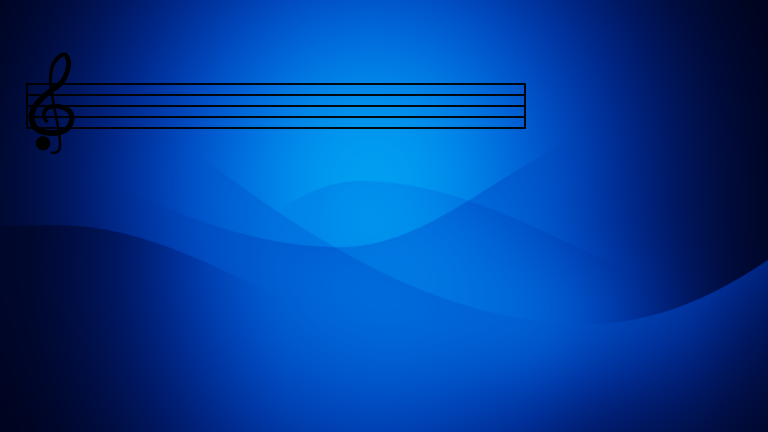
Write a WebGL 2 fragment shader that draws this background.

```glsl
#version 300 es
precision highp float;

#define GLOW_CENTER vec2(0.86, 0.58)
#define GLOW_PEAK 0.62
#define GLOW_WIDTH 0.51
#define GLOW_RISE 0.54
#define GLOW_FALL 0.63
#define STAFF_MIN vec2(0.0625, 0.7037)
#define STAFF_MAX vec2(1.2153, 0.8056)
#define LINE_HALF 0.0021
#define CLEF_CENTER vec2(0.1204, 0.7546)
#define CLEF_SCALE 0.109

uniform vec2 u_resolution;
out vec4 outColor;

const int CLEF_COUNT = 18;
// Control points of the clef stroke, from inner curl to lower hook.
const vec2 clef[CLEF_COUNT] = vec2[](
    vec2(-0.04, -0.38), vec2(-0.19, -0.26), vec2(-0.15, -0.04),
    vec2(0.13, 0.02), vec2(0.45, -0.13), vec2(0.38, -0.49),
    vec2(0.04, -0.60), vec2(-0.38, -0.51), vec2(-0.47, -0.13),
    vec2(-0.17, 0.23), vec2(0.26, 0.51), vec2(0.38, 0.94),
    vec2(0.26, 1.15), vec2(-0.02, 0.89), vec2(-0.04, 0.38),
    vec2(0.17, -0.62), vec2(0.17, -1.02), vec2(-0.17, -0.96));

// Height of a cosine wave with its own frequency on each side of the crest.
float waveHeight(float x, vec2 crest, float amplitude, vec2 frequency) {
    float d = x - crest.x;
    float k = d < 0.0 ? frequency.x : frequency.y;
    return crest.y + amplitude * (cos(min(abs(d) * k, 3.14159)) - 1.0);
}

// Soft veil below an edge: strongest at the edge, fading with depth.
float veil(float depth, float fade, float aa) {
    return smoothstep(-aa, aa, depth) * exp(-max(depth, 0.0) / fade);
}

// Fades in across a to b and out across c to d.
float window(float x, float a, float b, float c, float d) {
    return smoothstep(a, b, x) * (1.0 - smoothstep(c, d, x));
}

float segmentDistance(vec2 p, vec2 a, vec2 b) {
    vec2 ab = b - a;
    return length(p - a - ab * clamp(dot(p - a, ab) / dot(ab, ab), 0.0, 1.0));
}

// Quadratic spline stroke of varying width, ended by a round dot.
float clefDistance(vec2 p) {
    float dist = length(p - vec2(-0.19, -0.79)) - 0.15;
    for (int i = 1; i < CLEF_COUNT - 1; i++) {
        vec2 start = 0.5 * (clef[i - 1] + clef[i]);
        vec2 end = 0.5 * (clef[i] + clef[i + 1]);
        vec2 previous = start;
        for (int j = 1; j <= 6; j++) {
            float t = float(j) / 6.0;
            vec2 next = mix(mix(start, clef[i], t), mix(clef[i], end, t), t);
            float along = (float(i) + t) / float(CLEF_COUNT);
            float halfWidth = 0.026 + 0.035 * max(0.0, sin(3.77 * along));
            dist = min(dist, segmentDistance(p, previous, next) - halfWidth);
            previous = next;
        }
    }
    return dist;
}

// Five evenly spaced lines closed by a bar at each end.
float staffDistance(vec2 p) {
    float gap = (STAFF_MAX.y - STAFF_MIN.y) / 4.0;
    float row = clamp(round((p.y - STAFF_MIN.y) / gap), 0.0, 4.0);
    vec2 nearest = clamp(p, STAFF_MIN, STAFF_MAX);
    float lines = length(p - vec2(nearest.x, STAFF_MIN.y + row * gap));
    float side = min(abs(p.x - STAFF_MIN.x), abs(p.x - STAFF_MAX.x));
    float bars = length(vec2(side, p.y - nearest.y));
    return min(lines, bars) - LINE_HALF;
}

float glowAt(vec2 p, vec2 center, vec2 radius) {
    vec2 d = (p - center) / radius;
    return exp(-dot(d, d));
}

void main() {
    vec2 p = gl_FragCoord.xy / u_resolution.y;
    float aa = 1.0 / u_resolution.y;

    // Main glow and the smaller one along the trough
    float rise = p.y > GLOW_CENTER.y ? GLOW_RISE : GLOW_FALL;
    float light = GLOW_PEAK * glowAt(p, GLOW_CENTER, vec2(GLOW_WIDTH, rise));
    light += 0.12 * glowAt(p, vec2(1.28, 0.25), vec2(0.28, 0.17));

    // Depth below each wave edge
    float bowl = waveHeight(p.x, vec2(0.787, 0.428), -0.14, vec2(3.0, 4.5)) - p.y;
    float arch = waveHeight(p.x, vec2(0.833, 0.581), 0.14, vec2(5.5, 3.3)) - p.y;
    float trough = waveHeight(p.x, vec2(1.36, 0.25), -0.6, vec2(1.35, 1.72)) - p.y;
    float hill = waveHeight(p.x, vec2(0.13, 0.479), 0.14, vec2(1.5, 3.4)) - p.y;

    // Translucent wave shading
    light *= 1.0 - 0.19 * veil(bowl, 0.25, aa) * window(p.x, 0.2, 0.7, 1.1, 1.36);
    light *= 1.0 - 0.11 * veil(arch, 0.15, aa) * window(p.x, 0.62, 0.75, 1.2, 1.6);
    light *= 1.0 - 0.13 * veil(trough, 0.2, aa) * window(p.x, 0.42, 0.6, 1.0, 1.35);
    light *= 1.0 - 0.45 * veil(hill, 0.6, aa) * window(p.x, -0.1, 0.1, 0.2, 0.68);
    light += 0.12 * veil(trough, 0.22, aa) * smoothstep(1.3, 1.65, p.x);

    // Deep navy to azure
    vec3 color = vec3(0.0, light, 1.0 - 0.94 * exp(-4.5 * light));

    // Black notation
    float clefShape = clefDistance((p - CLEF_CENTER) / CLEF_SCALE) * CLEF_SCALE;
    float ink = min(staffDistance(p), clefShape);
    color *= smoothstep(-0.6 * aa, 0.6 * aa, ink);
    outColor = vec4(color, 1.0);
}
```
